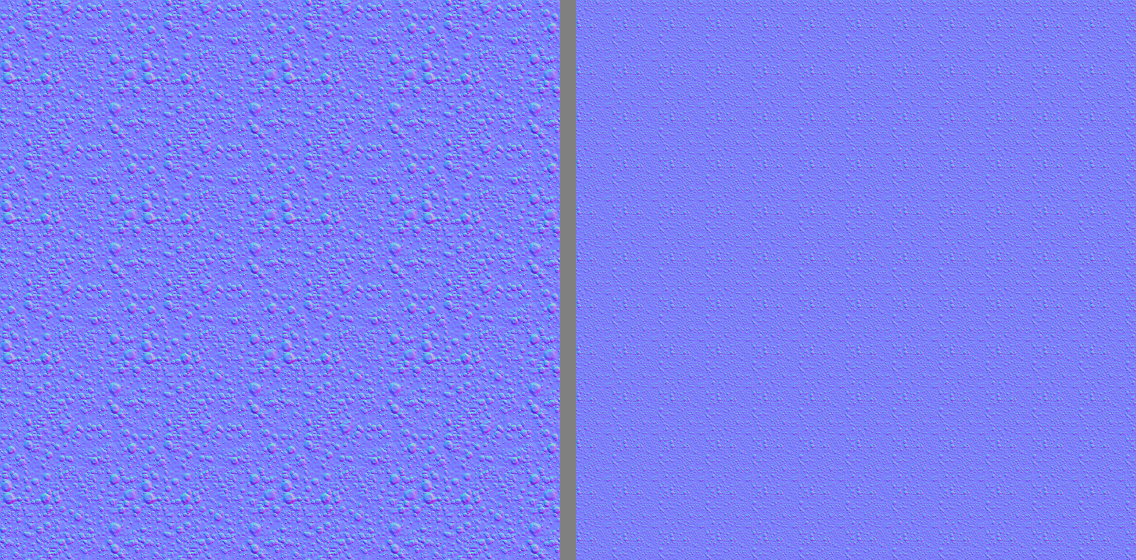
Left, the tile; right, the same tile 3 across and 3 down.
Reproduce this texture map procedurally as a Shadertoy shader.

```glsl
const float REPEATS = 4.0;
const float SAMPLE_STEP = 0.0032;
const vec2 RELIEF = vec2(0.76, 0.92);

// Integer hash of a cell and a seed, giving three values in 0..1
vec3 hash3(vec2 cell, float seed) {
    uvec3 v = uvec3(uint(cell.x), uint(cell.y), uint(seed));
    v = v * 1664525u + 1013904u;
    v.x += v.y * v.z;
    v.y += v.z * v.x;
    v.z += v.x * v.y;
    v ^= v >> 16u;
    v.x += v.y * v.z;
    v.y += v.z * v.x;
    v.z += v.x * v.y;
    return vec3(v & 65535u) / 65535.0;
}

// Value noise that wraps after a whole number of cells
float wrapNoise(vec2 uv, float cells, float seed) {
    vec2 p = uv * cells;
    vec2 cell = floor(p);
    vec2 f = p - cell;
    f = f * f * (3.0 - 2.0 * f);
    float a = hash3(mod(cell, cells), seed).x;
    float b = hash3(mod(cell + vec2(1, 0), cells), seed).x;
    float c = hash3(mod(cell + vec2(0, 1), cells), seed).x;
    float d = hash3(mod(cell + vec2(1, 1), cells), seed).x;
    return mix(mix(a, b, f.x), mix(c, d, f.x), f.y);
}

// Blister with a steep rim and a nearly flat top
float blister(float dist, float radius) {
    float d = dist / radius;
    float rim = 1.0 - smoothstep(0.45, 1.0, d);
    float dome = max(1.0 - d * d, 0.0);
    return radius * (0.34 * rim + 0.07 * dome);
}

// One size class of scattered blisters, in tile units
float blisterLayer(vec2 uv, float cells, float density, float seed) {
    vec2 p = uv * cells;
    vec2 home = floor(p);
    float height = 0.0;
    for (int y = -1; y <= 1; y++) {
        for (int x = -1; x <= 1; x++) {
            vec2 cell = home + vec2(x, y);
            vec2 wrapped = mod(cell, cells);
            vec3 place = hash3(wrapped, seed);
            vec3 kind = hash3(wrapped, seed + 50.0);
            if (kind.x > density) continue;
            vec2 offset = p - cell - 0.5 - 0.6 * (place.xy - 0.5);
            offset.x *= mix(0.9, 1.15, kind.z);
            float radius = mix(0.24, 0.38, place.z);
            float bump = blister(length(offset), radius) * mix(0.75, 1.2, kind.y);
            height = max(height, bump);
        }
    }
    return height / cells;
}

// Fine grain, with crusted patches where the skin is worn
float roughness(vec2 uv) {
    float grain = 0.0042 * wrapNoise(uv, 64.0, 21.0);
    grain += 0.004 * wrapNoise(uv, 31.0, 22.0);
    float worn = smoothstep(0.5, 0.85, wrapNoise(uv, 8.0, 23.0));
    float crust = abs(wrapNoise(uv, 44.0, 24.0) - 0.5);
    return grain + 0.016 * worn * crust;
}

float surfaceHeight(vec2 uv) {
    vec2 warp = vec2(wrapNoise(uv, 30.0, 31.0), wrapNoise(uv, 30.0, 32.0));
    vec2 p = uv + 0.009 * (warp - 0.5);
    float height = blisterLayer(p, 8.0, 0.2, 1.0);
    height = max(height, blisterLayer(p, 13.0, 0.46, 2.0));
    height = max(height, blisterLayer(p, 20.0, 0.5, 3.0));
    height = max(height, blisterLayer(p, 36.0, 0.4, 4.0));
    return height + roughness(uv);
}

// Unit normal from central differences of the height
vec3 surfaceNormal(vec2 uv, float stepSize, vec2 relief) {
    vec2 e = vec2(stepSize, 0.0);
    float slopeX = surfaceHeight(uv + e.xy) - surfaceHeight(uv - e.xy);
    float slopeY = surfaceHeight(uv + e.yx) - surfaceHeight(uv - e.yx);
    return normalize(vec3(-relief * vec2(slopeX, slopeY) / (2.0 * stepSize), 1.0));
}

void mainImage(out vec4 fragColor, in vec2 fragCoord) {
    vec2 uv = fract(fragCoord / iResolution.xy * REPEATS);
    vec3 normal = surfaceNormal(uv, SAMPLE_STEP, RELIEF);

    // Pack the normal into colour, with a slight cool cast
    vec3 colour = normal * 0.5 + 0.5 - vec3(0.01, 0.0, 0.005);
    fragColor = vec4(clamp(colour, 0.0, 1.0), 1.0);
}
```
